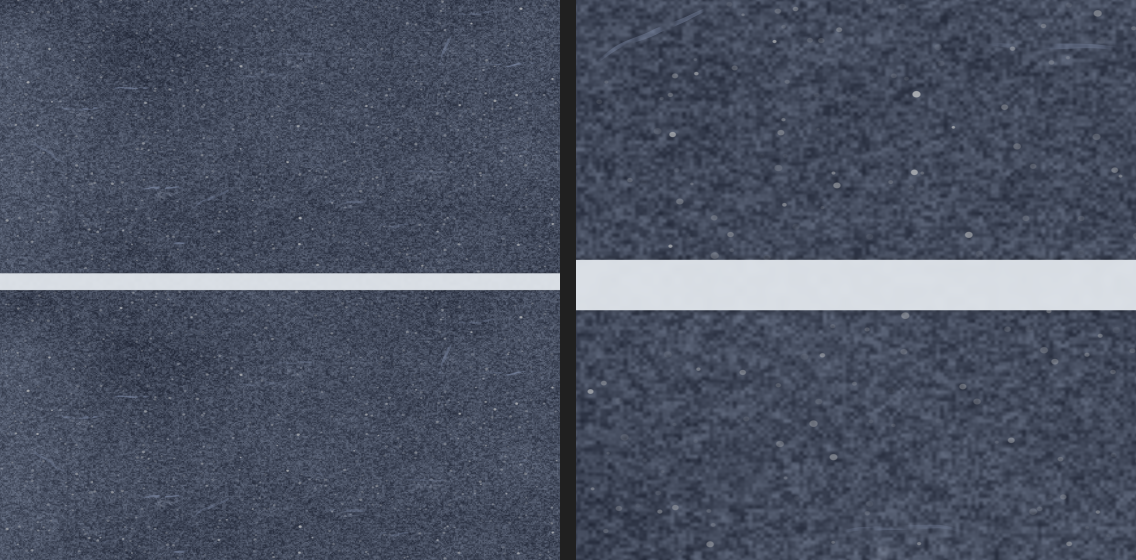
Left, the full canvas; right, a detail of the centre.
Reproduce this texture procedurally as a Shadertoy shader.

```glsl
// Dark blue-grey stone slabs, one across, stacked with a pale horizontal joint.
// Each slab repeats the same noise-built mottling and grain, with hashed
// specks, pale scratches and dusty scuffs scattered over it by loops.

const float PERIOD = 0.551;      // slab plus joint
const float JOINT_HALF = 0.015;

float hash(vec2 p) {
    vec3 q = fract(p.xyx * 0.1031);
    q += dot(q, q.yzx + 33.33);
    return fract((q.x + q.y) * q.z);
}

float noise(vec2 p) {
    vec2 i = floor(p), f = fract(p);
    f = f * f * (3.0 - 2.0 * f);
    return mix(mix(hash(i), hash(i + vec2(1, 0)), f.x),
               mix(hash(i + vec2(0, 1)), hash(i + vec2(1, 1)), f.x), f.y);
}

// Broad mottling, stretched along the slab; roughly centred on zero
float mottling(vec2 p) {
    float sum = 0.0, amp = 0.5;
    for (int i = 0; i < 4; i++) {
        sum += amp * (noise(p * vec2(4.0, 7.0) + 17.0 * float(i)) - 0.5);
        p *= 2.1;
        amp *= 0.6;
    }
    return sum;
}

// Fine stone grain
float grain(vec2 p) {
    return 0.14 * (noise(p * vec2(430.0, 470.0)) - 0.5)
         + 0.11 * (noise(p * vec2(190.0, 290.0) + 53.0) - 0.5);
}

// Tiny mineral flecks, at most one per cell
float specks(vec2 p, float cells, float px) {
    vec2 id = floor(p * cells);
    vec2 offset = 0.2 + 0.6 * vec2(hash(id + 11.0), hash(id + 37.0));
    float radius = mix(0.0006, 0.0018, hash(id + 71.0));
    float dist = length((p - (id + offset) / cells) * vec2(0.8, 1.0));
    float strength = pow(hash(id + 93.0), 3.0) * step(0.72, hash(id + 5.0));
    return strength * (1.0 - smoothstep(radius - px * 0.5, radius + px, dist));
}

// Ragged scratches, mostly level; x is the line, y the dust below it
vec2 scratches(vec2 p, float px) {
    vec2 wear = vec2(0);
    for (int i = 0; i < 18; i++) {
        float k = float(i);
        vec2 center = vec2(fract(0.29 + k * 0.618), 0.03 + 0.46 * hash(vec2(k, 3.0)));
        float halfLength = mix(0.012, 0.06, hash(vec2(k, 7.0)));
        float angle = (hash(vec2(k, 13.0)) - 0.5) * (i % 6 == 5 ? 2.4 : 0.12);
        float c = cos(angle), s = sin(angle);
        vec2 q = mat2(c, -s, s, c) * (p - center);
        float along = abs(q.x) / halfLength;
        float wobble = 0.006 * (noise(vec2(q.x * 45.0 + 9.0, k)) - 0.5);
        float width = 0.0018 * hash(vec2(k, 19.0)) * max(1.0 - along, 0.0) + 0.0003;
        float line = 1.0 - smoothstep(width, width + 1.3 * px, abs(q.y + wobble));
        float broken = smoothstep(0.2, 0.65, noise(q * vec2(110.0, 260.0) + k * 9.0));
        float strength = mix(0.25, 0.9, hash(vec2(k, 23.0)));
        wear.x = max(wear.x, line * broken * strength * (1.0 - smoothstep(0.6, 1.0, along)));

        vec2 r = (q - vec2(0.0, 0.012)) / vec2(halfLength * 0.7, 0.018);
        wear.y += exp(-2.0 * dot(r, r)) * step(0.6, hash(vec2(k, 29.0)));
    }
    return wear;
}

void mainImage(out vec4 fragColor, in vec2 fragCoord) {
    vec2 uv = fragCoord / iResolution.xy;
    float px = 1.0 / iResolution.y;
    float down = 1.0 - uv.y;
    vec2 p = vec2(uv.x, mod(down - 0.518, PERIOD));   // slab space, y downwards

    // Stone: lighter at the left, a darker cloud in the upper left
    float tone = 0.09 * mottling(p) + grain(p);
    tone += 0.03 * (1.0 - smoothstep(0.0, 0.3, p.x)) * smoothstep(0.02, 0.22, p.y);
    vec2 cloud = (p - vec2(0.3, 0.12)) / vec2(0.16, 0.2);
    tone -= 0.018 * exp(-dot(cloud, cloud));
    vec3 color = vec3(0.258, 0.288, 0.358) + tone * vec3(0.95, 1.0, 1.06);

    // Wear: dust, scratches and flecks
    vec2 wear = scratches(p, px);
    float dust = smoothstep(0.45, 0.8, noise(p * vec2(130.0, 210.0) + 31.0));
    color += 0.09 * min(wear.y, 1.0) * dust;
    color = mix(color, vec3(0.48, 0.53, 0.64), wear.x * 0.8);
    float flecks = max(specks(p, 48.0, px), 0.6 * specks(p + 0.37, 95.0, px));
    color = mix(color, vec3(0.72, 0.73, 0.74), flecks * 0.85);

    // Pale joint with a thin shaded slab edge
    float joint = abs(mod(down - 0.503 + 0.5 * PERIOD, PERIOD) - 0.5 * PERIOD) - JOINT_HALF;
    color *= 1.0 - 0.12 * (1.0 - smoothstep(0.0, 0.004, joint));
    vec3 jointColor = vec3(0.85, 0.87, 0.895) + 0.012 * (noise(uv * 160.0) - 0.5);
    color = mix(jointColor, color, smoothstep(-0.75 * px, 0.75 * px, joint));

    fragColor = vec4(color, 1.0);
}
```
